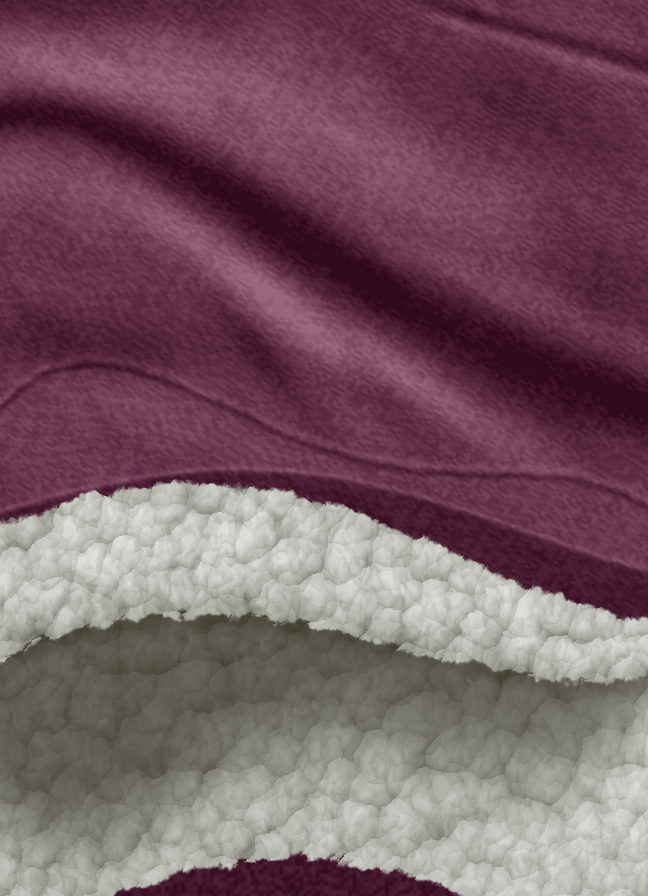
Give the GLSL for this texture, as a WebGL 1 fragment shader.

```glsl
precision highp float;
// Folded plush throw: wine velvet on top, a rolled fleece hem and its shaded lining.
// Quartic curves place edges and creases, soft ellipses light the velvet,
// and layers of jittered domes build the fleece tufts.

uniform vec2 u_resolution;

#define VELVET_DARK vec3(0.195, 0.035, 0.110)
#define VELVET_MID vec3(0.385, 0.190, 0.280)
#define VELVET_LIGHT vec3(0.600, 0.405, 0.490)
#define FLEECE_DARK vec3(0.265, 0.255, 0.205)
#define FLEECE_MID vec3(0.570, 0.570, 0.530)
#define FLEECE_LIGHT vec3(0.860, 0.870, 0.850)
#define TUFT_SCALE 31.0
#define GRAIN 0.24
#define EDGE_SOFT 0.003

float hash(vec2 p) {
  return fract(sin(dot(p, vec2(127.1, 311.7))) * 43758.5453);
}

float noise(vec2 p) {
  vec2 i = floor(p), f = fract(p);
  f = f * f * (3.0 - 2.0 * f);
  return mix(mix(hash(i), hash(i + vec2(1.0, 0.0)), f.x),
             mix(hash(i + vec2(0.0, 1.0)), hash(i + 1.0), f.x), f.y);
}

float fbm(vec2 p) {
  float sum = 0.0, amp = 0.5;
  for (int i = 0; i < 4; i++) {
    sum += amp * noise(p);
    p = mat2(1.6, 1.2, -1.2, 1.6) * p + 7.3;
    amp *= 0.5;
  }
  return sum;
}

// Quartic through five heights at x = 0, 1/4, 1/2, 3/4, 1.
float curve(float x, float a, float b, float c, float d, float e) {
  float t = 4.0 * x, u = t * (t - 1.0) / 2.0;
  float v = u * (t - 2.0) / 3.0, w = v * (t - 3.0) / 4.0;
  return a + t * (b - a) + u * (c - 2.0 * b + a) + v * (d - 3.0 * c + 3.0 * b - a)
       + w * (e - 4.0 * d + 6.0 * c - 4.0 * b + a);
}

float stroke(float d, float w) { return exp(-d * d / (w * w)); }

float blob(vec2 p, vec2 centre, float angle, vec2 radii) {
  float c = cos(angle), s = sin(angle);
  vec2 q = mat2(c, -s, s, c) * (p - centre) / radii;
  return exp(-dot(q, q));
}

// Highest jittered dome nearby, lit from the upper left: x = height, y = light.
vec2 tufts(vec2 p) {
  vec2 cell = floor(p), best = vec2(-1.0, 0.0);
  for (int j = -1; j <= 1; j++)
    for (int i = -1; i <= 1; i++) {
      vec2 id = cell + vec2(float(i), float(j));
      vec2 d = p - id - vec2(hash(id), hash(id + 19.7));
      float h = 1.0 - dot(d, d) + 0.35 * (hash(id + 5.3) - 0.5);
      if (h > best.x) best = vec2(h, dot(d, vec2(-0.35, 0.75)));
    }
  return best;
}

float fleeceRelief(vec2 p) {
  vec2 q = p + 0.018 * (vec2(fbm(p * 45.0), fbm(p * 45.0 + 31.0)) - 0.5);
  vec2 big = tufts(q * vec2(1.15, 0.9) * TUFT_SCALE);
  vec2 small = tufts(q * vec2(2.5, 1.8) * TUFT_SCALE + 8.0);
  float hair = fbm(q * vec2(190.0, 110.0)) - 0.47;
  return 0.26 * (big.x - 0.78) + 0.18 * big.y + 0.13 * (small.x - 0.78) + 0.10 * small.y + 0.22 * hair;
}

vec3 ramp(vec3 low, vec3 mid, vec3 high, float t) {
  t = clamp(t, 0.0, 1.0);
  return t < 0.5 ? mix(low, mid, 2.0 * t) : mix(mid, high, 2.0 * t - 1.0);
}

float velvetTone(vec2 uv, vec2 p) {
  float x = uv.x, y = uv.y, tone = 0.54;
  // Main crease with a lit shoulder on either side.
  float g = y - curve(x, 0.870, 0.826, 0.714, 0.615, 0.545);
  tone -= 0.58 * stroke(g, mix(0.022, 0.044, smoothstep(0.0, 0.5, x)));
  tone += 0.20 * stroke(g + 0.075, 0.034) + 0.14 * stroke(g - 0.060, 0.025);
  // Broad light and shade.
  tone += 0.24 * blob(p, vec2(0.13, 0.92), -0.10, vec2(0.20, 0.05));
  tone += 0.20 * blob(p, vec2(0.33, 0.86), -0.40, vec2(0.16, 0.05));
  tone += 0.20 * blob(p, vec2(0.52, 0.77), -0.60, vec2(0.20, 0.05));
  tone -= 0.32 * blob(p, vec2(0.00, 1.00), 0.00, vec2(0.28, 0.03));
  tone -= 0.20 * blob(p, vec2(0.57, 0.88), -0.40, vec2(0.18, 0.05));
  tone -= 0.28 * blob(p, vec2(0.68, 0.68), -0.40, vec2(0.12, 0.05));
  tone -= 0.30 * blob(p, vec2(0.08, 0.62), -0.05, vec2(0.17, 0.035));
  tone -= 0.28 * blob(p, vec2(0.66, 0.50), -0.50, vec2(0.16, 0.03));
  // Small diagonal folds.
  tone += 0.20 * blob(p, vec2(0.25, 0.70), -0.75, vec2(0.14, 0.03));
  tone += 0.26 * blob(p, vec2(0.36, 0.61), -0.85, vec2(0.11, 0.018));
  tone -= 0.30 * blob(p, vec2(0.29, 0.61), -0.90, vec2(0.11, 0.018));
  tone -= 0.25 * blob(p, vec2(0.42, 0.55), -0.70, vec2(0.09, 0.020));
  tone += 0.20 * blob(p, vec2(0.48, 0.56), -0.60, vec2(0.13, 0.020));
  tone += 0.16 * blob(p, vec2(0.17, 0.54), -0.30, vec2(0.14, 0.030));
  // Fold at the upper right, stitched seam, and shaded hem.
  float fold = y - 1.0 + 0.21 * (x - 0.63);
  tone += smoothstep(0.58, 0.72, x) * (0.22 * stroke(fold + 0.012, 0.008) - 0.32 * stroke(fold - 0.004, 0.009));
  float seam = y - curve(x, 0.544, 0.578, 0.499, 0.471, 0.434) + 0.004 * (noise(p * 60.0) - 0.5);
  tone += 0.13 * stroke(seam - 0.006, 0.005) - 0.25 * stroke(seam + 0.002, 0.004);
  float hem = y - curve(x, 0.427, 0.468, 0.467, 0.420, 0.362);
  tone -= 0.34 * smoothstep(0.006, -0.006, hem);
  tone += 0.18 * stroke(hem - 0.003, 0.003);
  // Woven pile grain.
  vec2 q = mat2(0.85, 0.53, -0.53, 0.85) * p;
  tone += GRAIN * (noise(q * vec2(190.0, 330.0)) - 0.5) + 0.22 * (fbm(q * vec2(16.0, 38.0)) - 0.47);
  return tone;
}

void main() {
  vec2 uv = gl_FragCoord.xy / u_resolution;
  vec2 p = gl_FragCoord.xy / u_resolution.y;
  float x = uv.x, y = uv.y;
  float relief = fleeceRelief(p);
  float fray = 0.018 * (fbm(p * 65.0) - 0.47) + 0.020 * relief;

  // Lining: deep shade under the roll, opening to lit fleece below.
  float top = curve(x, 0.414, 0.460, 0.441, 0.367, 0.307);
  float under = curve(x, 0.263, 0.3125, 0.297, 0.255, 0.242);
  float litLine = curve(x, 0.090, 0.100, 0.175, 0.140, 0.220);
  float lit = smoothstep(0.085, -0.085, y - litLine + 0.03 * (fbm(p * 12.0) - 0.5));
  float lining = 0.17 + 0.55 * lit + 0.10 * smoothstep(0.45, 1.0, x);
  lining -= 0.12 * stroke(y - under, 0.018);
  lining += relief * mix(0.40, 1.0, lit);
  vec3 color = ramp(FLEECE_DARK, FLEECE_MID, FLEECE_LIGHT, lining);

  // Velvet arch at the foot.
  float arch = 0.042 * (1.0 - pow(abs(x - 0.45) / 0.27, 2.0));
  vec3 foot = ramp(VELVET_DARK, VELVET_MID, VELVET_LIGHT, 0.12 + 0.3 * (noise(p * 220.0) - 0.4));
  color = mix(color, foot, smoothstep(EDGE_SOFT, -EDGE_SOFT, y - arch + fray));

  // Rolled fleece hem, rounded across its thickness.
  float across = (y - under) / (top - under);
  float roll = 0.58 + 0.25 * smoothstep(-0.05, 0.5, across) - 0.10 * smoothstep(0.75, 1.1, across);
  vec3 fleece = ramp(FLEECE_DARK, FLEECE_MID, FLEECE_LIGHT, roll + 1.15 * relief);
  color = mix(color, fleece, smoothstep(-EDGE_SOFT, EDGE_SOFT, y - under + fray));

  // Velvet face.
  vec3 velvet = ramp(VELVET_DARK, VELVET_MID, VELVET_LIGHT, velvetTone(uv, p));
  color = mix(color, velvet, smoothstep(-EDGE_SOFT, EDGE_SOFT, y - top - fray));
  gl_FragColor = vec4(color, 1.0);
}
```
